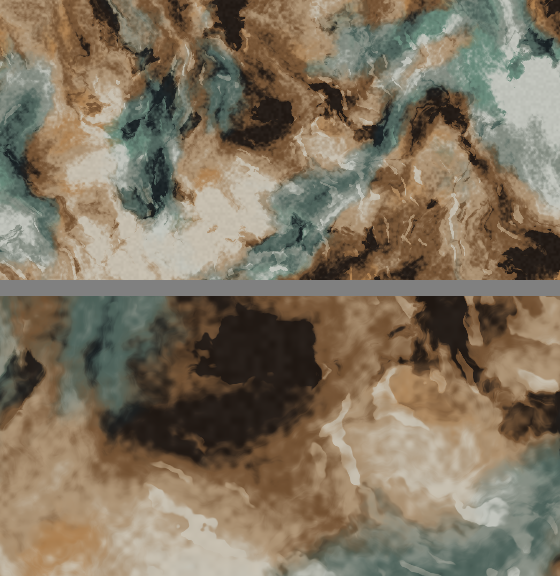
Top: the whole. Bottom: its middle third, enlarged.
This texture is drawn by a WebGL 1 fragment shader. Its source:

```glsl
precision highp float;
// Weathered mineral surface: ochre and verdigris washes with pale veins and dark pits.
uniform vec2 u_resolution;

float hash(vec2 p) {
  vec3 h = fract(vec3(p.xyx) * 0.1031);
  h += dot(h, h.yzx + 33.33);
  return fract((h.x + h.y) * h.z);
}

float noise(vec2 p) {
  vec2 cell = floor(p), f = fract(p);
  f = f * f * (3.0 - 2.0 * f);
  float low = mix(hash(cell), hash(cell + vec2(1.0, 0.0)), f.x);
  float high = mix(hash(cell + vec2(0.0, 1.0)), hash(cell + 1.0), f.x);
  return mix(low, high, f.y);
}

// x runs along the direction of the angle, y across it
vec2 turn(vec2 p, float angle) {
  float c = cos(angle), s = sin(angle);
  return vec2(c * p.x + s * p.y, c * p.y - s * p.x);
}

float fbm(vec2 p) {
  float sum = 0.0, total = 0.0, weight = 0.5;
  for (int i = 0; i < 7; i++) {
    sum += weight * noise(p);
    total += weight;
    weight *= 0.54;
    p = turn(p, 0.6) * 2.03 + 11.7;
  }
  return sum / total;
}

// Soft elliptical patch
float wash(vec2 p, vec2 centre, vec2 radius, float angle) {
  vec2 d = turn(p - centre, angle) / radius;
  return exp(-dot(d, d));
}

float verdigris(vec2 p) {
  float v = wash(p, vec2(0.05, 0.42), vec2(0.20, 0.45), 0.0);
  v += wash(p, vec2(0.56, 0.52), vec2(0.38, 0.13), -1.1);
  v += wash(p, vec2(1.18, 0.34), vec2(0.38, 0.08), 0.85);
  v += 0.8 * wash(p, vec2(1.40, 0.90), vec2(0.32, 0.07), 0.3);
  v += 0.8 * wash(p, vec2(1.62, 0.74), vec2(0.13, 0.08), 0.3);
  v += 1.2 * wash(p, vec2(1.94, 0.72), vec2(0.50, 0.20), -1.15);
  v += 0.5 * wash(p, vec2(0.86, 0.62), vec2(0.25, 0.10), -1.1);
  return v - 0.7 * wash(p, vec2(0.26, 0.60), vec2(0.60, 0.08), -1.45);
}

float highlights(vec2 p) {
  float v = 0.34 * wash(p, vec2(0.34, 0.42), vec2(0.50, 0.08), -1.5);
  v += 0.32 * wash(p, vec2(0.75, 0.12), vec2(0.42, 0.17), 0.4);
  v += 0.42 * wash(p, vec2(1.92, 0.66), vec2(0.38, 0.14), -1.2);
  v += 0.28 * wash(p, vec2(0.08, 0.50), vec2(0.12, 0.22), 0.0);
  v += 0.26 * wash(p, vec2(1.48, 0.84), vec2(0.17, 0.14), 0.0);
  v += 0.24 * wash(p, vec2(1.58, 0.37), vec2(0.26, 0.13), -0.5);
  return v + 0.38 * wash(p, vec2(0.78, 0.91), vec2(0.20, 0.05), -0.9);
}

float shadows(vec2 p) {
  float v = 0.42 * wash(p, vec2(0.94, 0.62), vec2(0.36, 0.11), -1.1);
  v += 0.55 * wash(p, vec2(1.52, 0.57), vec2(0.09, 0.10), 0.0);
  v += 0.42 * wash(p, vec2(1.31, 0.35), vec2(0.09, 0.05), 0.0);
  v += 0.34 * wash(p, vec2(1.55, 0.08), vec2(0.45, 0.13), 0.0);
  v += 0.40 * wash(p, vec2(0.60, 0.35), vec2(0.09, 0.10), 0.0);
  v += 0.26 * wash(p, vec2(1.18, 0.88), vec2(0.30, 0.12), -0.7);
  return v + 0.36 * wash(p, vec2(0.12, 0.52), vec2(0.36, 0.05), -1.3);
}

vec3 ramp(float t, vec3 dark, vec3 low, vec3 mid, vec3 light) {
  vec3 c = mix(dark, low, smoothstep(0.04, 0.30, t));
  c = mix(c, mid, smoothstep(0.30, 0.60, t));
  return mix(c, light, smoothstep(0.60, 0.90, t));
}

void main() {
  vec2 p = gl_FragCoord.xy / u_resolution.y;
  vec2 bend = vec2(fbm(p * 2.5 + 3.0), fbm(p * 2.5 + 17.0)) - 0.5;
  vec2 q = p + 0.35 * bend;

  // Streaks fall to the right at the sides and rise to the right in between
  float rising = smoothstep(0.5, 0.8, q.x - 0.6 * q.y) * (1.0 - smoothstep(1.5, 1.75, q.x));
  float falls = fbm(turn(q, -1.1) * vec2(3.0, 11.0));
  float climbs = fbm(turn(q, 0.85) * vec2(3.0, 11.0) + 9.0);
  float streaks = mix(falls, climbs, rising) - 0.5;
  float mottle = fbm(q * 6.0 + 5.0) - 0.5;
  float grain = noise(p * 110.0) - 0.5;

  // Mineral boundary
  float patina = verdigris(q) + 1.2 * (fbm(q * 5.0 + 41.0) - 0.5) + 0.5 * streaks;
  float cool = smoothstep(0.18, 0.55, patina);
  float rim = 4.0 * cool * (1.0 - cool);

  // Creases, pits and pale flecks
  float crease = 1.0 - smoothstep(0.0, 0.025, abs(fbm(q * 2.6 + 23.0) - 0.5));
  float pitted = wash(p, vec2(1.55, 0.10), vec2(0.45, 0.20), 0.0);
  float pits = smoothstep(0.64, 0.71, fbm(q * 7.0 + 61.0) + 0.07 * pitted);
  float flecks = smoothstep(0.74, 0.84, noise(turn(q, -1.1) * vec2(25.0, 60.0)));
  flecks *= smoothstep(0.50, 0.60, fbm(p * 4.0 + 31.0));

  float tone = 0.53 + highlights(q) - shadows(q) + 1.1 * streaks + mottle + 0.12 * grain;
  tone += 0.25 * flecks - 0.38 * pits - 0.16 * crease - 0.08 * rim;

  // Pigments
  float rust = smoothstep(0.45, 0.65, fbm(q * 4.0 + 77.0));
  vec3 tan_ = mix(vec3(0.67, 0.57, 0.45), vec3(0.68, 0.50, 0.31), rust);
  vec3 green = mix(vec3(0.52, 0.55, 0.51), vec3(0.41, 0.54, 0.48), rust);
  vec3 warm = ramp(tone, vec3(0.14, 0.11, 0.09), vec3(0.46, 0.33, 0.21), tan_, vec3(0.77, 0.74, 0.68));
  vec3 cold = ramp(tone, vec3(0.11, 0.14, 0.15), vec3(0.31, 0.39, 0.36), green, vec3(0.75, 0.76, 0.73));
  gl_FragColor = vec4(mix(warm, cold, cool) + 0.04 * grain, 1.0);
}
```
